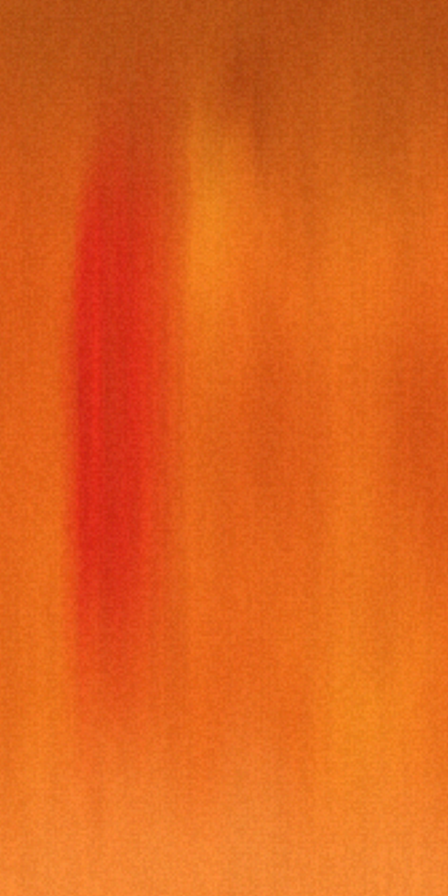
Reproduce this texture procedurally as a WebGL 2 fragment shader.

```glsl
#version 300 es
precision highp float;
// Brushed orange paint on cloth: soft amber and rust clouds, one tall red
// stroke, a shaded top and a pale foot. Stretched value noise makes the
// bristle marks; fine noise and a faint weave make the cloth grain.

#define ORANGE vec3(0.905, 0.395, 0.105)
#define AMBER vec3(0.955, 0.535, 0.125)
#define RUST vec3(0.810, 0.305, 0.080)
#define RED vec3(0.845, 0.175, 0.095)
#define PEACH vec3(0.965, 0.550, 0.215)
#define TOP_SHADE 0.22
#define BRISTLE_COUNT 75.0
#define BRISTLE_STRENGTH 0.045
#define GRAIN_COUNT 210.0
#define GRAIN_STRENGTH 0.085
#define WEAVE_STRENGTH 0.012

uniform vec2 u_resolution;
out vec4 fragColor;

float hash(vec2 cell) {
    uvec2 q = uvec2(ivec2(cell) + 4096) * uvec2(1597u, 3812u);
    uint n = (q.x ^ (q.y << 7)) * 747796u + 2891u;
    n = (n ^ (n >> 15)) * 277803u;
    n = (n ^ (n >> 13)) * 912931u;
    return float((n ^ (n >> 16)) & 65535u) / 65535.0;
}

float noise(vec2 p) {
    vec2 cell = floor(p);
    vec2 f = fract(p);
    f = f * f * (3.0 - 2.0 * f);
    float low = mix(hash(cell), hash(cell + vec2(1, 0)), f.x);
    float high = mix(hash(cell + vec2(0, 1)), hash(cell + vec2(1, 1)), f.x);
    return mix(low, high, f.y);
}

float fbm(vec2 p) {
    float sum = 0.0;
    float weight = 0.5;
    for (int i = 0; i < 4; i++) {
        sum += weight * noise(p);
        p = p * 2.03 + 17.0;
        weight *= 0.5;
    }
    return sum / 0.9375;
}

// Soft elliptical cloud of paint
float cloud(vec2 p, vec2 center, vec2 radius) {
    vec2 d = (p - center) / radius;
    return exp(-dot(d, d));
}

// Tall stroke with a crisp left edge and a feathered right edge
float redStroke(vec2 p, float bristle) {
    float lean = 0.07 * smoothstep(0.65, 0.95, p.y);
    float x = p.x - lean + 0.035 * (bristle - 0.5);
    float left = smoothstep(0.13, 0.205, x);
    float right = 1.0 - smoothstep(0.25, 0.46, x);
    float rise = smoothstep(0.08, 0.42, p.y);
    float fade = 1.0 - smoothstep(0.68, 0.99, p.y);
    return left * right * rise * fade;
}

void main() {
    vec2 uv = gl_FragCoord.xy / u_resolution;
    vec2 cloth = gl_FragCoord.xy / u_resolution.x;

    // Bristle marks and a slow wander of the paint
    float bristle = fbm(vec2(uv.x * BRISTLE_COUNT * 0.5, uv.y * 3.5));
    float hair = noise(vec2(uv.x * BRISTLE_COUNT, uv.y * 7.0 + 31.0));
    vec2 wander = vec2(fbm(uv * vec2(7.0, 5.0)), fbm(uv * vec2(9.0, 4.0) + 40.0)) - 0.5;
    vec2 p = uv + wander * vec2(0.09, 0.12);

    // Amber and rust clouds
    float amber = 0.75 * cloud(p, vec2(0.45, 0.77), vec2(0.06, 0.14))
                + 0.45 * cloud(p, vec2(0.69, 0.74), vec2(0.19, 0.17))
                + 0.85 * cloud(p, vec2(0.84, 0.24), vec2(0.16, 0.20))
                + 0.45 * cloud(p, vec2(0.03, 0.20), vec2(0.11, 0.20));
    float rust = 0.55 * cloud(p, vec2(0.56, 0.52), vec2(0.12, 0.11))
               + 0.65 * cloud(p, vec2(0.93, 0.56), vec2(0.14, 0.17))
               + 0.60 * cloud(p, vec2(0.54, 0.91), vec2(0.09, 0.06))
               + 0.40 * cloud(p, vec2(0.04, 0.66), vec2(0.12, 0.16));
    float patches = fbm(uv * vec2(6.0, 4.0) + 90.0) - 0.5;
    vec3 color = mix(ORANGE, AMBER, clamp(amber + 0.5 * patches, 0.0, 1.0));
    color = mix(color, RUST, clamp(rust - 0.6 * patches, 0.0, 1.0));

    // Pale foot, then the red stroke over it
    float foot = 1.0 - smoothstep(0.0, 0.24, p.y);
    color = mix(color, PEACH, 0.85 * foot);
    float red = redStroke(uv + wander * vec2(0.05, 0.10), bristle);
    color = mix(color, RED, clamp(red * (0.78 + 0.45 * bristle), 0.0, 1.0));

    // Dark seam along the left edge of the stroke
    float seam = cloud(uv + wander * vec2(0.04, 0.0), vec2(0.19, 0.55), vec2(0.012, 0.11));
    color *= 1.0 - 0.10 * seam * hair;

    // Shaded top and bristle relief
    color *= 1.0 - TOP_SHADE * smoothstep(0.68, 1.0, uv.y + 0.15 * wander.y);
    float relief = (bristle - 0.5) + 0.5 * (hair - 0.5);
    color *= 1.0 + BRISTLE_STRENGTH * relief * (1.0 + 1.5 * red);

    // Cloth grain with a slight colour speckle
    vec2 g = cloth * GRAIN_COUNT;
    vec3 speckle = vec3(noise(g), noise(g + 511.0), noise(g + 977.0)) - 0.5;
    float shared_grain = noise(g * 0.8 + 233.0) - 0.5;
    color += GRAIN_STRENGTH * (0.6 * shared_grain + 0.4 * speckle);
    vec2 thread = abs(fract(cloth * GRAIN_COUNT * 0.33) - 0.5) - 0.25;
    color += WEAVE_STRENGTH * (thread.x + thread.y);

    fragColor = vec4(clamp(color, 0.0, 1.0), 1.0);
}
```
